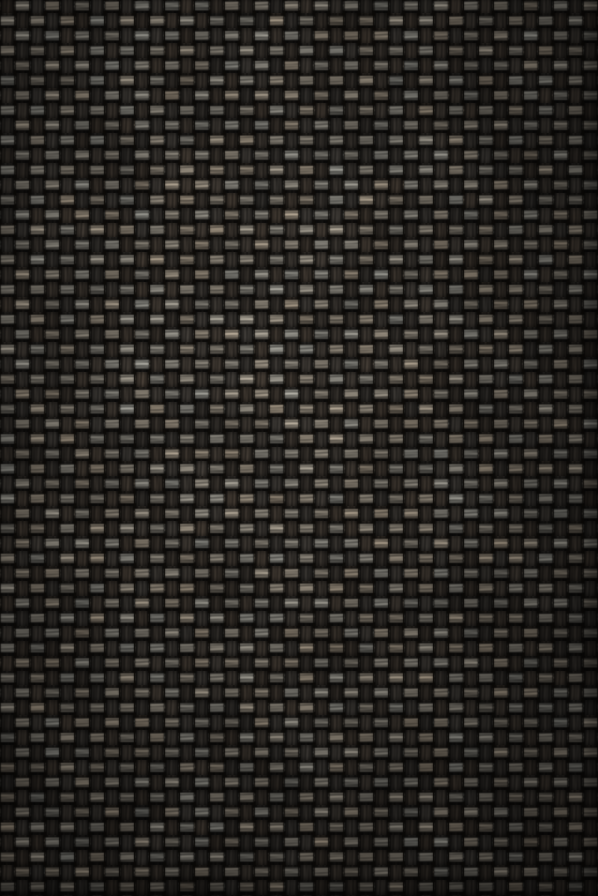
Give the GLSL for this texture, as a Shadertoy shader.

```glsl
const vec2  GRID        = vec2(40.0, 60.0);   // strands across and down
const float ROW_SHIFT   = 0.10;               // vertical offset, in cells
const vec2  WEFT_HALF   = vec2(0.47, 0.33);   // visible half size of a crossing
const float WARP_HALF   = 0.39;               // half width of an upright strand
const float EDGE_SOFT   = 0.09;               // edge blur, in cells
const float WEAR        = 0.30;               // brightness spread between cells
const float FIBRE_DEPTH = 0.13;
const vec2  LIGHT_POS   = vec2(0.44, 0.60);
const vec2  LIGHT_SIZE  = vec2(0.72, 0.78);
const float LIGHT_MIN   = 0.42;
const vec3  GAP_COLOR   = vec3(0.055, 0.046, 0.034);
const vec3  WARP_COLOR  = vec3(0.200, 0.182, 0.163);
const vec3  WEFT_COLOR  = vec3(0.490, 0.468, 0.428);
const float PI          = 3.14159265;

float hash(vec2 p) {
    vec3 q = fract(vec3(p.xyx) * 0.1031);
    q += dot(q, q.yzx + 33.33);
    return fract((q.x + q.y) * q.z);
}

// Coverage of a band of the given half width
float band(float d, float halfWidth, float soft) {
    return 1.0 - smoothstep(halfWidth - soft, halfWidth + soft, abs(d));
}

// Shading of a rounded strand, d = 1 at its edge
float rounded(float d, float depth) {
    return max(1.0 - depth * d * d, 0.0);
}

// Fine threads: layered sines across a strand, bent slightly along it
float fibres(float across, float along, float seed) {
    float phase = seed * 2.0 * PI;
    float s = sin(across * 17.0 + phase + 0.6 * sin(along * 3.0 + phase));
    s += 0.6 * sin(across * 29.0 - phase * 2.0 + along);
    return 1.0 + FIBRE_DEPTH * s;
}

// Slow uneven tone over the whole cloth
float blotches(vec2 p) {
    float s = sin(p.x * 0.71 + 1.7 * sin(p.y * 0.33));
    s += sin(p.y * 0.57 + 1.3 * sin(p.x * 0.41 + 2.0));
    return 1.0 + 0.035 * s;
}

void mainImage(out vec4 fragColor, in vec2 fragCoord) {
    vec2 uv = fragCoord / iResolution.xy;

    // Cells counted from the upper left; q.y points down
    vec2 p = vec2(uv.x, 1.0 - uv.y) * GRID + vec2(0.0, ROW_SHIFT);
    vec2 id = floor(p);
    vec2 q = fract(p) - 0.5;
    bool weftOnTop = mod(id.x + id.y, 2.0) > 0.5;
    vec2 pixel = GRID / iResolution.xy;
    float soft = max(EDGE_SOFT, 0.6 * max(pixel.x, pixel.y));

    // Distance along each strand from the crest where it lies on top
    float warpAlong = weftOnTop ? 1.0 - abs(q.y) : abs(q.y);
    float weftAlong = weftOnTop ? abs(q.x) : 1.0 - abs(q.x);
    float seed = hash(id);
    float wear = 1.0 + WEAR * (seed - 0.5);

    // Upright strand: rounded, dark and finely ribbed
    float warpCrest = mix(1.0, 0.40, smoothstep(0.15, 0.85, warpAlong));
    vec3 warp = WARP_COLOR * rounded(q.x / WARP_HALF, 0.45) * warpCrest;
    warp *= fibres(q.x, q.y, seed) * wear;
    float warpMask = band(q.x, WARP_HALF, soft);

    // Level strand: bright crest, highlight above its middle
    float weftCrest = mix(1.0, 0.20, smoothstep(0.32, 0.66, weftAlong));
    vec3 weft = WEFT_COLOR * rounded((q.y + 0.05) / WEFT_HALF.y, 0.50) * weftCrest;
    weft *= fibres(q.y, q.x, seed + 0.37) * wear;
    float weftMask = band(q.y, WEFT_HALF.y, soft);

    // Over-under order, with a thin shadow below each crossing
    vec3 color = GAP_COLOR;
    if (weftOnTop) {
        weftMask *= band(q.x, WEFT_HALF.x, 0.6 * soft);
        float shadow = 1.0 - 0.45 * smoothstep(0.15, 0.42, q.y);
        color = mix(color, warp * shadow, warpMask);
        color = mix(color, weft, weftMask);
    } else {
        color = mix(color, weft, weftMask * 0.7);
        color = mix(color, warp, warpMask);
    }

    // Slight warm or cool tint per cell
    float warmth = hash(id + 71.0) - 0.5;
    color *= 1.0 + warmth * vec3(0.08, 0.0, -0.08);
    color *= blotches(p);

    // Broad pool of light, falling off toward the borders
    vec2 fall = (uv - LIGHT_POS) / LIGHT_SIZE;
    float light = mix(LIGHT_MIN, 1.0, exp(-1.6 * dot(fall, fall)));
    float border = smoothstep(0.0, 0.035, 1.0 - uv.x) * smoothstep(0.0, 0.03, uv.y);
    color *= light * mix(0.72, 1.0, border);

    fragColor = vec4(color, 1.0);
}
```
